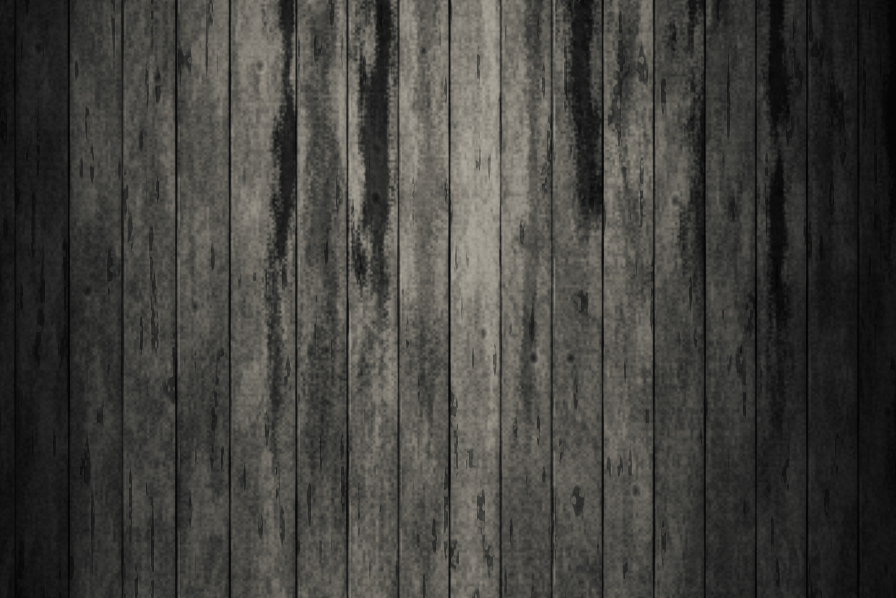
Reproduce this texture procedurally as a Shadertoy shader.

```glsl
// Weathered grey timber wall: eighteen vertical planks, one of them wider.
// Stretched value noise gives grain, cracks and worn patches; hashes per plank
// vary tone, stains and knots; a soft pool of light fades to dark sides.

const float LEFT_SEAM = 0.0169;    // plank layout, as shares of the width
const float LEFT_PITCH = 0.0599;
const float WIDE_START = 0.2565;
const float WIDE_END = 0.3307;
const float RIGHT_PITCH = 0.0570;
const float WIDE_ID = 4.0;         // first plank that can be stained
const float PALE_ID = 8.0;         // clean, bright plank

const float SEAM_HALF = 0.0012;    // lengths below are shares of the height
const float RIM_OFFSET = 0.0048;
const float RIM_HALF = 0.0010;

const vec2 LIGHT_CENTRE = vec2(0.48, 0.74);
const vec2 LIGHT_SPREAD = vec2(0.36, 0.36);
const float LIGHT_EDGE = 2.6;      // higher means a flatter, sharper-sided pool
const float AMBIENT = 0.03;
const float LIGHT_GAIN = 0.53;
const float HIGHLIGHT_ROLL = 0.55;
const float STAIN_DEPTH = 0.74;

const vec3 COOL_TINT = vec3(0.98, 1.01, 0.97);
const vec3 WARM_TINT = vec3(1.03, 1.00, 0.93);

float hash(vec2 p) {
    return fract(sin(dot(p, vec2(127.1, 311.7))) * 43758.55);
}

float noise(vec2 p) {
    vec2 i = floor(p), f = fract(p);
    f = f * f * (3.0 - 2.0 * f);
    return mix(mix(hash(i), hash(i + vec2(1, 0)), f.x),
               mix(hash(i + vec2(0, 1)), hash(i + vec2(1, 1)), f.x), f.y);
}

float fbm(vec2 p) {
    float sum = 0.0, amp = 0.533;
    for (int i = 0; i < 4; i++) {
        sum += amp * noise(p);
        p = p * 2.03 + 17.3;
        amp *= 0.5;
    }
    return sum;
}

// Returns plank number, position across it (0 to 1) and its width
vec3 plankAt(float x) {
    float width = LEFT_PITCH;
    float p = (x - LEFT_SEAM) / LEFT_PITCH;
    if (x > WIDE_END) {
        width = RIGHT_PITCH;
        p = WIDE_ID + 1.0 + (x - WIDE_END) / width;
    } else if (x > WIDE_START) {
        width = WIDE_END - WIDE_START;
        p = WIDE_ID + (x - WIDE_START) / width;
    }
    return vec3(floor(p), fract(p), width);
}

// Ragged run of damp down a plank, strongest on every second one
float stain(float id, float across, float y, float ragged) {
    float strength = mix(0.5, 1.0, 1.0 - mod(id, 2.0));
    strength *= step(WIDE_ID, id) * min(abs(id - PALE_ID), 1.0);
    float centre = mod(id, 4.0) < 0.5 ? 0.85 : 0.3 + 0.3 * hash(vec2(id, 6.0));
    centre += 0.35 * (noise(vec2(id * 7.3, y * 4.0)) - 0.5);
    float halfWidth = 0.2 + 0.16 * hash(vec2(id, 8.0));
    float foot = 0.2 + 0.5 * hash(vec2(id, 9.0));
    float band = 1.0 - smoothstep(0.1, 1.3, abs(across - centre) / halfWidth + ragged);
    return STAIN_DEPTH * strength * band * smoothstep(foot - 0.2, foot + 0.25, y - 0.15 * ragged);
}

// One small dark knot per plank with a paler ring
float knot(float id, float across, float width, float y) {
    vec2 centre = vec2(0.3 + 0.4 * hash(vec2(id, 11.0)), 0.1 + 0.85 * hash(vec2(id, 12.0)));
    vec2 d = vec2((across - centre.x) * width, (y - centre.y) * 0.7);
    float r = length(d) / 0.0055;
    return 0.5 * exp(-r * r) - 0.15 * exp(-pow((r - 1.6) * 2.5, 2.0));
}

void mainImage(out vec4 fragColor, in vec2 fragCoord) {
    vec2 uv = fragCoord / iResolution.xy;
    float aspect = iResolution.x / iResolution.y;
    float pixel = 1.0 / iResolution.y;
    vec3 plank = plankAt(uv.x);
    float id = plank.x, across = plank.y, width = plank.z * aspect;
    vec2 q = vec2(uv.x * aspect, uv.y);
    vec2 wood = q + vec2(0.0, id * 3.7);

    // Wood surface
    float grain = noise(wood * vec2(130.0, 16.0));
    float fibre = noise(wood * vec2(230.0, 80.0));
    float speck = noise(q * 230.0);
    float saw = noise(wood * vec2(14.0, 150.0));
    float patches = fbm(wood * vec2(24.0, 7.0));
    float mottle = fbm(wood * vec2(9.0, 2.2) + 31.0);
    float shade = 1.0 + 0.6 * (patches - 0.5) + 0.55 * (mottle - 0.5);
    shade += 0.22 * (grain - 0.5) + 0.24 * (fibre - 0.5);
    shade += 0.32 * (speck - 0.5) + 0.10 * (saw - 0.5);
    shade *= 0.88 + 0.26 * hash(vec2(id, 3.0));
    shade *= 1.0 + 0.1 * (1.0 - min(abs(id - PALE_ID), 1.0));

    // Wear: peeled areas, sparse cracks, damp and knots
    float peel = smoothstep(0.5, 0.62, patches + 0.2 * (fibre - 0.5));
    shade *= 1.0 + 0.14 * peel;
    float crack = smoothstep(0.78, 0.88, noise(wood * vec2(110.0, 12.0) + 40.0));
    shade *= 1.0 - 0.5 * crack * smoothstep(0.25, 0.5, fibre);
    float ragged = 3.0 * (fbm(wood * vec2(50.0, 9.0) + 9.0) - 0.5) + 0.4 * (speck - 0.5);
    shade *= 1.0 - stain(id, across, uv.y, ragged);
    shade *= 1.0 - knot(id, across, width, uv.y);

    // Thin seams, uneven in width and depth, with a broken pale rim
    float seamId = floor(id + across + 0.5);
    float seamDist = min(across, 1.0 - across) * width;
    float wear = noise(vec2(seamId * 5.1, uv.y * 14.0));
    float depth = mix(0.6, 0.95, hash(vec2(seamId, 15.0))) * mix(0.75, 1.0, wear);
    float gap = SEAM_HALF * (0.7 + 0.7 * wear);
    float rim = 1.0 - smoothstep(0.0, RIM_HALF + pixel, abs(across * width - RIM_OFFSET));
    rim *= smoothstep(0.4, 0.65, noise(vec2(id * 9.1, uv.y * 22.0)));
    shade += 0.6 * rim * hash(vec2(id, 14.0));
    shade *= 0.85 + 0.15 * smoothstep(0.0, 0.012, seamDist);
    float seam = 1.0 - smoothstep(gap - 0.5 * pixel, gap + pixel, seamDist);
    shade *= 1.0 - depth * seam;

    // Pool of light, softened highlights, then tint by brightness
    vec2 fall = abs(uv - LIGHT_CENTRE) / LIGHT_SPREAD;
    float pool = exp(-pow(fall.x, LIGHT_EDGE)) * (0.64 + 0.36 * exp(-fall.y * fall.y));
    float value = max((AMBIENT + LIGHT_GAIN * pool) * shade, 0.02);
    value /= 1.0 + HIGHLIGHT_ROLL * value * value;
    vec3 color = value * mix(COOL_TINT, WARM_TINT, smoothstep(0.1, 0.4, value));
    fragColor = vec4(clamp(color, 0.0, 1.0), 1.0);
}
```
